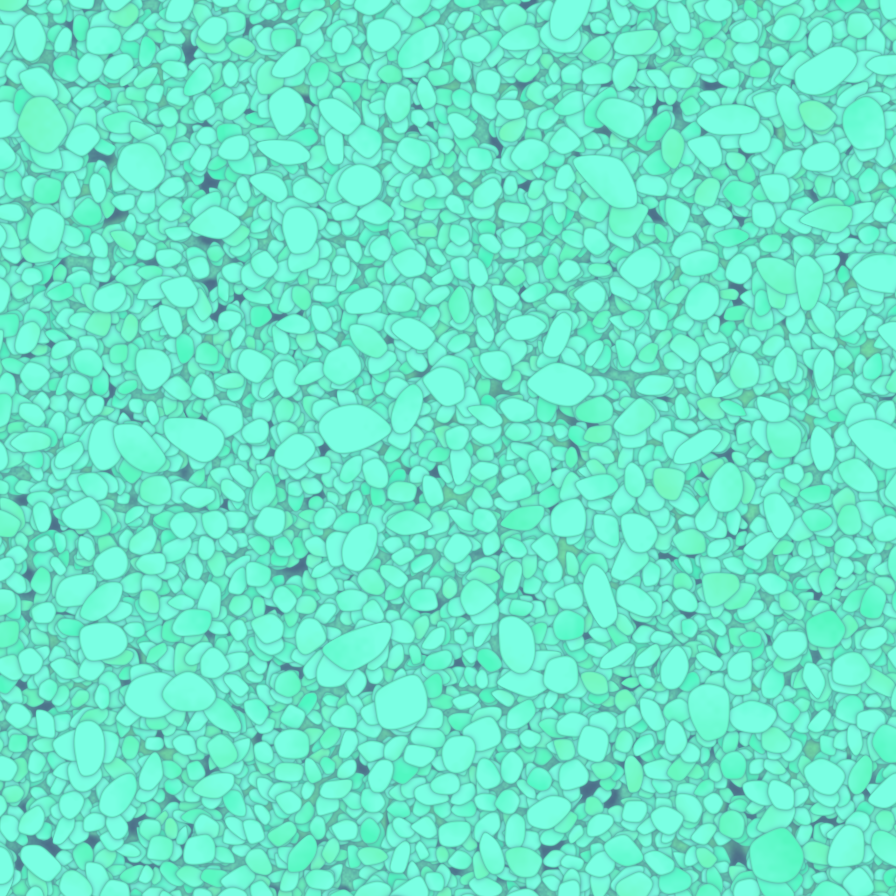
A Shadertoy shader for this texture:

```glsl
// Bed of pale turquoise pebbles over grainy ground.
// Layers of jittered cells are painted from the deepest to the topmost; each
// pebble is a rounded convex polygon with a dim rim and a thin contact shadow.

float hash(vec2 p) {
    return fract(sin(dot(p, vec2(127.1, 311.7))) * 43758.5453);
}

float noise(vec2 p) {
    vec2 i = floor(p), f = fract(p);
    f = f * f * (3.0 - 2.0 * f);
    return mix(mix(hash(i), hash(i + vec2(1, 0)), f.x),
               mix(hash(i + vec2(0, 1)), hash(i + vec2(1, 1)), f.x), f.y);
}

// Gauge of a rounded polygon: 1 on the outline, 0 at the centre
float pebbleGauge(vec2 p, vec2 seed) {
    float sum = 0.0;
    for (int k = 0; k < 7; k++) {
        float side = float(k);
        float angle = 6.2832 * (side + 0.7 * hash(seed + side * 1.7)) / 7.0;
        float reach = mix(0.82, 1.12, hash(seed + side * 2.3 + 9.0));
        float facing = max(dot(p, vec2(cos(angle), sin(angle))), 0.0) / reach;
        sum += pow(facing + 1e-4, 7.0);
    }
    return pow(sum, 1.0 / 7.0);
}

// Sandy floor with dark pits and yellow-green patches
vec3 ground(vec2 uv) {
    float grain = noise(uv * 230.0) * 0.6 + noise(uv * 420.0) * 0.4;
    float pit = smoothstep(0.5, 0.8, noise(uv * 34.0 + 5.0));
    vec3 sand = mix(vec3(0.36, 0.68, 0.65), vec3(0.45, 0.90, 0.73), grain);
    sand = mix(sand, vec3(0.46, 0.88, 0.60), 0.5 * smoothstep(0.5, 0.8, noise(uv * 13.0)));
    return mix(sand, vec3(0.28, 0.36, 0.50), pit * 0.85);
}

vec3 pebbleColor(vec2 uv, vec2 q, float inside, vec2 seed, float height) {
    float tone = 0.85 + 0.5 * height - 1.1 * pow(hash(seed + 3.1), 2.0);
    float tilt = 6.2832 * hash(seed + 4.7);
    tone -= 0.35 * dot(q, vec2(cos(tilt), sin(tilt)));
    tone += 0.25 * (noise(uv * 130.0) - 0.5);
    vec3 green = mix(vec3(0.30, 0.97, 0.76), vec3(0.46, 0.97, 0.75), hash(seed + 6.3));
    vec3 body = mix(green, vec3(0.48, 1.0, 0.89), clamp(tone, 0.0, 1.0));
    vec3 rim = vec3(0.38, 0.86, 0.72);
    return mix(rim, body, smoothstep(-0.0005, 0.0026, inside));
}

void mainImage(out vec4 fragColor, in vec2 fragCoord) {
    vec2 uv = fragCoord / iResolution.y;
    float soft = 0.0004 + 0.6 / iResolution.y;
    float cells[6] = float[6](34.0, 46.0, 40.0, 32.0, 24.0, 17.0);
    float share[6] = float[6](0.90, 0.90, 0.80, 0.55, 0.35, 0.16);
    vec3 color = ground(uv);

    for (int layer = 0; layer < 6; layer++) {
        float height = float(layer) / 5.0;
        vec2 grid = uv * cells[layer] + float(layer) * 7.37;
        vec2 home = floor(grid);
        for (int n = 0; n < 9; n++) {
            vec2 cell = home + vec2(n % 3 - 1, n / 3 - 1);
            vec2 seed = cell + float(layer) * 71.3;
            if (hash(seed + 0.5) > share[layer]) continue;

            // Place, turn and stretch the pebble
            vec2 center = cell + 0.5 + 0.6 * (vec2(hash(seed + 1.3), hash(seed + 2.9)) - 0.5);
            vec2 p = grid - center;
            float span = length(p);
            if (span > 1.1) continue;
            float turn = 6.2832 * hash(seed + 5.1);
            float stretch = mix(1.0, 1.38, hash(seed + 7.7));
            float radius = mix(0.35, 0.54, hash(seed + 8.9));
            vec2 q = mat2(cos(turn), sin(turn), -sin(turn), cos(turn)) * p;
            q *= vec2(1.0 / stretch, stretch) / radius;

            // Radial distance to the outline in canvas units
            float gauge = max(pebbleGauge(q, seed), 0.01);
            float dist = span * (1.0 - 1.0 / gauge) / cells[layer];

            // Contact shadow, then the stone itself
            float shadow = 0.55 * exp(-max(dist, 0.0) / 0.0018);
            color = mix(color, vec3(0.33, 0.57, 0.61), shadow);
            vec3 stone = pebbleColor(uv, q, -dist, seed, height);
            color = mix(color, stone, 1.0 - smoothstep(-soft, soft, dist));
        }
    }
    fragColor = vec4(color, 1.0);
}
```
